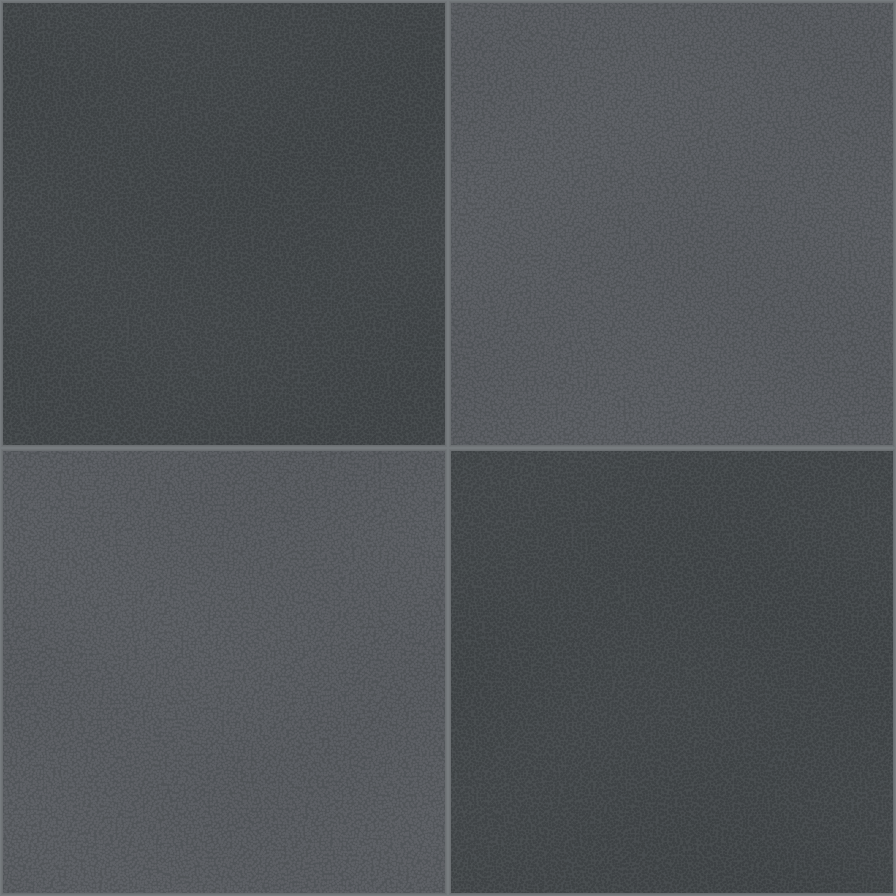
A Shadertoy shader for this texture:

```glsl
// Checkerboard of dark and light slate tiles, two across and two down,
// parted by thin pale joints with a soft bevel. A fine cellular grain
// speckles each tile; the joints are the distance to the nearest tile edge.

const float TILES       = 2.0;     // repeats across and down
const float JOINT_HALF  = 0.0033;  // half width of a joint, in canvas units
const float JOINT_CORE  = 0.0016;  // half width of its brighter middle
const float GRAIN_CELLS = 330.0;   // grain cells across the canvas
const float MOTTLE      = 0.006;   // strength of the broad, faint shading

const vec3 DARK_BASE   = vec3(0.245, 0.262, 0.272);
const vec3 DARK_FLECK  = vec3(0.288, 0.306, 0.316);
const vec3 LIGHT_BASE  = vec3(0.368, 0.378, 0.398);
const vec3 LIGHT_FLECK = vec3(0.318, 0.333, 0.348);
const vec3 JOINT_EDGE  = vec3(0.420, 0.435, 0.448);
const vec3 JOINT_MID   = vec3(0.468, 0.485, 0.498);

vec2 hash22(vec2 p) {
    vec3 q = fract(vec3(p.xyx) * vec3(0.1031, 0.1030, 0.0973));
    q += dot(q, q.yzx + 33.33);
    return fract((q.xx + q.yz) * q.zy);
}

// Distance to the nearest scattered point; wraps at the canvas edges.
float cellular(vec2 p, float period) {
    vec2 cell = floor(p);
    vec2 local = fract(p);
    float nearest = 4.0;
    for (int y = -1; y <= 1; y++) {
        for (int x = -1; x <= 1; x++) {
            vec2 offset = vec2(x, y);
            vec2 toPoint = offset + hash22(mod(cell + offset, period)) - local;
            nearest = min(nearest, dot(toPoint, toPoint));
        }
    }
    return sqrt(nearest);
}

// Broad layered sines, periodic over the canvas.
float mottle(vec2 uv) {
    vec2 a = 6.28318 * uv;
    return 0.5 * sin(a.x * 2.0 + sin(a.y * 3.0))
         + 0.5 * sin(a.y * 3.0 + 2.0 * sin(a.x));
}

void mainImage(out vec4 fragColor, in vec2 fragCoord) {
    vec2 uv = fragCoord / iResolution.xy;
    float pixel = 1.0 / min(iResolution.x, iResolution.y);

    // Tile parity: the lower left tile is light
    vec2 tile = floor(uv * TILES);
    float isDark = mod(tile.x + tile.y, 2.0);

    // Grainy tile surface
    float grain = smoothstep(0.25, 0.65, cellular(uv * GRAIN_CELLS, GRAIN_CELLS));
    vec3 darkTile = mix(DARK_BASE, DARK_FLECK, grain);
    vec3 lightTile = mix(LIGHT_BASE, LIGHT_FLECK, grain);
    vec3 color = mix(lightTile, darkTile, isDark) + MOTTLE * mottle(uv);

    // Joints: distance to the nearest tile edge
    vec2 inTile = fract(uv * TILES);
    vec2 toEdge = min(inTile, 1.0 - inTile) / TILES;
    float edge = min(toEdge.x, toEdge.y);
    float core = 1.0 - smoothstep(JOINT_CORE - pixel, JOINT_CORE + pixel, edge);
    float joint = 1.0 - smoothstep(-0.5 * pixel, 0.5 * pixel, edge - JOINT_HALF);
    color = mix(color, mix(JOINT_EDGE, JOINT_MID, core), joint);

    fragColor = vec4(color, 1.0);
}
```
